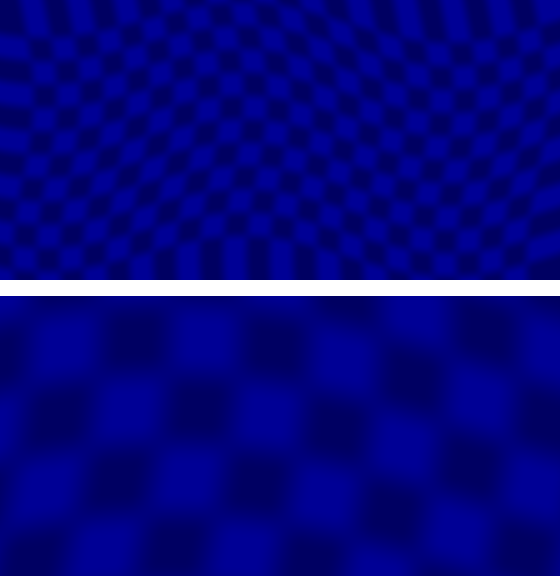
Top, the full canvas; bottom, a detail of the centre.
A WebGL 2 fragment shader for this pattern:

```glsl
#version 300 es
precision highp float;

uniform vec2 u_resolution;
out vec4 fragColor;

const float TAU = 6.2831853;
const vec2 CELLS = vec2(24.0, 12.0);          // repeats across and down
const vec3 DARK_BLUE = vec3(0.0, 0.0, 0.385);
const vec3 LIGHT_BLUE = vec3(0.0, 0.0, 0.585);
const float EDGE_SOFTNESS = 0.32;             // half width of an edge, in cells

// Waves, each as amplitude, wavelength and phase origin, in cells
const vec3 SWAY = vec3(0.44, 13.75, 0.69);
const vec3 ROLL = vec3(-0.81, 17.34, 10.6);
const vec3 DRIFT = vec3(-0.11, 31.0, 3.1);
const float ROLL_OFFSET = -0.078;

float sineWave(float t, vec3 wave) {
    return wave.x * sin(TAU * (t - wave.z) / wave.y);
}

float cosineWave(float t, vec3 wave) {
    return wave.x * cos(TAU * (t - wave.z) / wave.y);
}

// Square waves from -1 to 1 with softened flanks
vec2 softSquare(vec2 p) {
    vec2 parity = 1.0 - 2.0 * mod(floor(p), 2.0);
    vec2 edgeDistance = 0.5 - abs(fract(p) - 0.5);
    vec2 ramp = smoothstep(vec2(-EDGE_SOFTNESS), vec2(EDGE_SOFTNESS), edgeDistance);
    return parity * (2.0 * ramp - 1.0);
}

void main() {
    // Cell coordinates, rows counted from the top
    vec2 uv = gl_FragCoord.xy / u_resolution;
    vec2 p = vec2(uv.x, 1.0 - uv.y) * CELLS;

    // Columns sway with height, rows roll with width
    vec2 shift = vec2(sineWave(p.y, SWAY),
                      cosineWave(p.x, ROLL) + cosineWave(p.x, DRIFT) + ROLL_OFFSET);

    // The outermost cells stretch to the border
    vec2 warped = clamp(p - shift, vec2(0.5), CELLS - 0.5);

    // Checkerboard
    vec2 squares = softSquare(warped);
    float light = 0.5 - 0.5 * squares.x * squares.y;
    fragColor = vec4(mix(DARK_BLUE, LIGHT_BLUE, light), 1.0);
}
```
